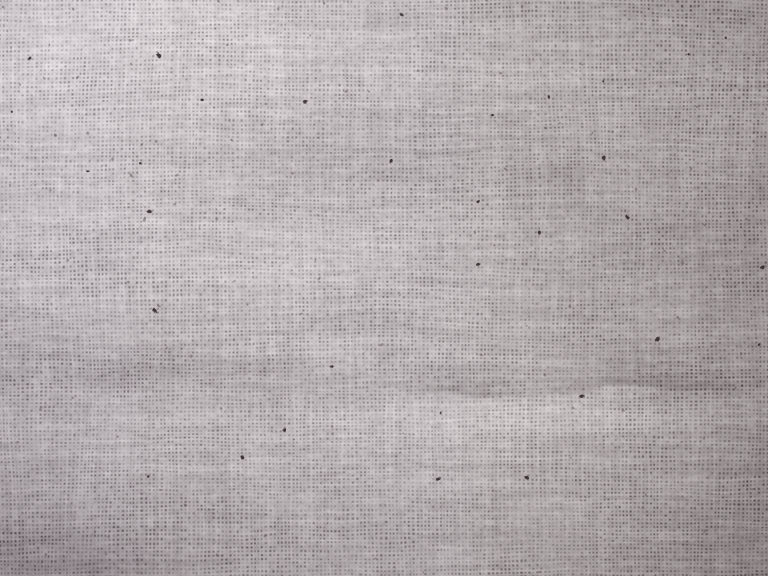
A Shadertoy shader for this texture:

```glsl
// Plain-woven unbleached cotton cloth with soft folds and dark seed specks.
const float TAU = 6.28319;
const float THREADS = 146.0;   // threads per canvas height
const float SPECK_CELLS = 9.0;

float hash(vec2 p) {
    vec3 q = fract(vec3(p.xyx) * 0.1031);
    q += dot(q, q.yzx + 33.33);
    return fract((q.x + q.y) * q.z);
}

float noise(vec2 p) {
    vec2 i = floor(p), f = fract(p);
    f = f * f * (3.0 - 2.0 * f);
    return mix(mix(hash(i), hash(i + vec2(1, 0)), f.x),
               mix(hash(i + vec2(0, 1)), hash(i + vec2(1, 1)), f.x), f.y);
}

float fbm(vec2 p) {
    float sum = 0.0, amp = 0.5;
    for (int i = 0; i < 4; i++) {
        sum += amp * (noise(p) - 0.5);
        p = p * 2.03 + 17.7;
        amp *= 0.45;
    }
    return sum;
}

float blob(vec2 p, vec2 center, vec2 size) {
    vec2 q = (p - center) / size;
    return exp(-dot(q, q));
}

// Shadow that ends sharply at the crease and fades out above it.
float creaseShadow(vec2 p, vec2 center, float halfLength, float depth) {
    float bend = 0.006 * sin(p.x * 19.0) + 0.02 * (noise(p.xx * 9.0) - 0.5);
    float d = p.y - center.y - bend;
    float along = (p.x - center.x) / halfLength;
    return smoothstep(-0.008, 0.005, d) * exp(-max(d, 0.0) / depth)
         * exp(-along * along);
}

// Broad light falloff, wrinkles and folds.
float clothLight(vec2 p) {
    vec2 q = (p - vec2(0.5, 0.62)) / vec2(0.95, 0.75);
    float light = 0.805 - 0.17 * dot(q, q);
    light += 0.09 * blob(p, vec2(0.1, 0.95), vec2(0.4, 0.25));
    light += 0.03 * blob(p, vec2(0.6, 0.39), vec2(0.22, 0.025));
    light += 0.05 * blob(p, vec2(0.85, 0.275), vec2(0.4, 0.04));
    light -= 0.06 * blob(p, vec2(0.62, 0.73), vec2(0.36, 0.09));
    light -= 0.06 * blob(p, vec2(1.1, 0.58), vec2(0.35, 0.2));
    light -= 0.09 * blob(p, vec2(0.0, 0.0), vec2(0.35, 0.13));
    light -= 0.04 * blob(p, vec2(0.3, 0.36), vec2(0.3, 0.03));
    light -= 0.12 * creaseShadow(p, vec2(0.83, 0.312), 0.11, 0.03);
    light -= 0.12 * creaseShadow(p, vec2(1.12, 0.325), 0.17, 0.045);
    return light + 0.11 * fbm(p * vec2(2.0, 5.0) + 3.1);
}

// Dark gaps between crossing threads, of uneven strength and patchy depth.
float weaveGaps(vec2 thread) {
    vec2 wave = 0.5 - 0.5 * cos(TAU * thread);
    float strength = 0.25 + 1.3 * hash(floor(thread) + 5.0);
    float patchy = 0.65 + 0.7 * noise(thread * vec2(0.09, 0.16) + 13.0);
    return wave.x * wave.y * strength * patchy;
}

// Uneven yarn: long streaks along weft and warp, plus short slubs.
float yarnStreaks(vec2 thread) {
    float weft = noise(thread * vec2(0.07, 1.0)) - 0.5;
    float warp = noise(thread * vec2(1.0, 0.07) + 71.0) - 0.5;
    float slub = noise(thread * vec2(0.4, 1.1) + 29.0) - 0.5;
    return 0.06 * weft + 0.045 * warp + 0.045 * slub;
}

// One ragged speck in some cells of a grid.
float specks(vec2 p, float cells, float share, float radius, float seed, float blur) {
    vec2 cell = floor(p * cells) + seed;
    vec2 spot = 0.08 + 0.84 * vec2(hash(cell + 1.7), hash(cell + 8.3));
    vec2 d = (fract(p * cells) - spot) / cells;
    float tilt = TAU * hash(cell + 4.1);
    d = mat2(cos(tilt), -sin(tilt), sin(tilt), cos(tilt)) * d;
    d.x *= 0.6 + 0.35 * hash(cell + 6.6);
    float size = radius * (0.5 + 0.6 * hash(cell + 2.9));
    float edge = length(d) + 0.6 * size * (noise(p * 400.0) - 0.5);
    float present = step(hash(cell + 3.3), share);
    return present * (1.0 - smoothstep(size - blur, size + blur, edge));
}

void mainImage(out vec4 fragColor, in vec2 fragCoord) {
    vec2 p = fragCoord / iResolution.y;
    float blur = max(0.6 / iResolution.y, 0.0012);

    // Woven surface, with threads that wander and crowd slightly
    vec2 wander = vec2(noise(p * vec2(7.0, 3.0)), noise(p * vec2(3.0, 7.0) + 40.0));
    vec2 crowd = vec2(noise(p * vec2(55.0, 12.0) + 9.0), noise(p * vec2(12.0, 55.0) + 23.0));
    vec2 thread = p * THREADS + 1.6 * wander + 0.6 * crowd;
    float tone = clothLight(p) + yarnStreaks(thread);
    tone -= 0.165 * weaveGaps(thread);
    tone += 0.05 * (noise(p * 310.0) - 0.5);

    // Pinkish gray, a little cooler toward the left edge
    vec3 tint = mix(vec3(0.0, -0.034, -0.024), vec3(0.0, -0.026, -0.016), tone);
    tint.b += 0.012 * (0.5 - p.x);
    vec3 color = vec3(tone) + tint;

    // Faint flecks and dark seed specks
    vec3 fleckColor = vec3(0.36, 0.30, 0.30);
    vec3 seedColor = vec3(0.20, 0.16, 0.17);
    float flecks = specks(p, SPECK_CELLS * 2.1, 0.25, 0.0020, 60.0, blur);
    float seeds = specks(p, SPECK_CELLS, 0.30, 0.0031, 11.0, blur);
    color = mix(color, fleckColor, 0.5 * flecks);
    color = mix(color, seedColor, 0.9 * seeds);

    fragColor = vec4(clamp(color, 0.0, 1.0), 1.0);
}
```
